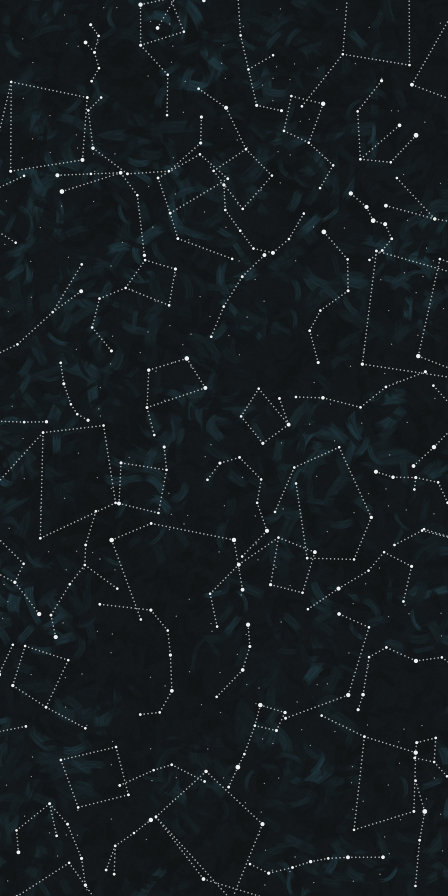
A Shadertoy shader for this pattern:

```glsl
// Dotted white constellations scattered over dark, teal-tinted brushwork.

const vec3 INK = vec3(0.068, 0.078, 0.084);
const vec3 TEAL = vec3(0.115, 0.195, 0.222);
const vec3 STARLIGHT = vec3(0.93, 0.94, 0.94);
const int MAX_NODES = 7;
const float SKY_CELL = 0.2;
const float MAX_EXTENT = 0.15;

float hash(vec2 p) {
    vec3 q = fract(p.xyx * vec3(0.1031, 0.1030, 0.0973));
    q += dot(q, q.yzx + 33.33);
    return fract((q.x + q.y) * q.z);
}

vec2 hash2(vec2 p) {
    return vec2(hash(p + 17.3), hash(p + 71.9));
}

float noise(vec2 p) {
    vec2 i = floor(p), f = fract(p);
    f = f * f * (3.0 - 2.0 * f);
    return mix(mix(hash(i), hash(i + vec2(1, 0)), f.x),
               mix(hash(i + vec2(0, 1)), hash(i + vec2(1, 1)), f.x), f.y);
}

mat2 rotation(float a) {
    return mat2(cos(a), sin(a), -sin(a), cos(a));
}

float disc(vec2 p, float radius, float px) {
    return 1.0 - smoothstep(radius - 0.6 * px, radius + 0.6 * px, length(p));
}

// Evenly spaced dots from a to b
float dottedLine(vec2 p, vec2 a, vec2 b, float px) {
    vec2 ab = b - a;
    float count = max(1.0, round(length(ab) / 0.0086));
    float t = clamp(dot(p - a, ab) / max(dot(ab, ab), 1e-6), 0.0, 1.0);
    return disc(p - mix(a, b, round(t * count) / count), 0.0017, px);
}

// One layer of short, curved strokes that paint over the tone below
float brushLayer(vec2 p, float tone, float cell, float seed) {
    vec2 home = floor(p / cell);
    for (int y = -1; y <= 1; y++)
    for (int x = -1; x <= 1; x++) {
        vec2 id = home + vec2(x, y);
        vec2 key = id + seed;
        vec2 centre = (id + hash2(key)) * cell;
        vec2 q = rotation(6.283 * hash(key + 5.1)) * (p - centre) / cell;
        q.y += (hash(key + 9.7) - 0.5) * 1.3 * q.x * q.x;
        float bristle = noise(q * vec2(2.5, 22.0) + key * 7.0);
        float width = mix(0.12, 0.3, hash(key + 3.3));
        float body = smoothstep(width, width * 0.65, abs(q.y))
                   * smoothstep(0.85, 0.55, abs(q.x) + 0.3 * bristle);
        float patches = smoothstep(0.15, 0.8, noise(centre * 9.0 + 4.0));
        float h = hash(key + 13.7);
        float paint = h * h * mix(0.2, 1.3, patches) * mix(0.45, 1.15, bristle);
        tone = mix(tone, paint, body * 0.8);
    }
    return tone;
}

// Each node joins the previous one; the last may branch off earlier
int parentOf(int i, int count, bool branched) {
    return branched && i == count - 1 ? 2 : i - 1;
}

// A wandering chain of stars, sometimes starting with a closed figure
float constellation(vec2 p, vec2 key, float px) {
    vec2 node[MAX_NODES];
    int count = 4 + int(hash(key + 2.2) * 3.99);
    bool closed = hash(key + 4.6) < 0.38;
    bool branched = !closed && hash(key + 8.8) < 0.4;
    float heading = 6.283 * hash(key + 6.4);
    float bend = (hash(key + 1.7) - 0.5) * 1.3;
    node[0] = vec2(0);
    vec2 low = vec2(0), high = vec2(0);
    for (int i = 1; i < count; i++) {
        vec2 h = hash2(key + float(i) * 11.3);
        bool onFigure = closed && i < 4;
        heading += onFigure ? 1.2 + 0.6 * h.x : bend + (h.x - 0.5) * 2.0;
        float stride = onFigure ? 0.7 + 0.3 * h.y : 0.45 + 0.8 * h.y;
        node[i] = node[parentOf(i, count, branched)]
                + stride * vec2(cos(heading), sin(heading));
        low = min(low, node[i]);
        high = max(high, node[i]);
    }
    // Fit the figure to its own extent
    vec2 halfSize = 0.5 * (high - low);
    float extent = mix(0.06, MAX_EXTENT, hash(key + 12.5));
    float scale = extent / max(halfSize.x, halfSize.y);
    for (int i = 0; i < count; i++) node[i] = (node[i] - 0.5 * (low + high)) * scale;

    float line = closed ? dottedLine(p, node[3], node[0], px) : 0.0;
    float stars = 0.0;
    for (int i = 0; i < count; i++) {
        if (i > 0) line = max(line, dottedLine(p, node[parentOf(i, count, branched)], node[i], px));
        float size = hash(key + float(i) * 3.7 + 20.0);
        stars = max(stars, disc(p - node[i], 0.0029 + 0.0024 * pow(size, 4.0), px));
    }
    return max(line * 0.66, stars);
}

float constellations(vec2 p, float px) {
    float light = 0.0, row = floor(p.y / SKY_CELL);
    for (int y = -1; y <= 1; y++)
    for (int x = -1; x <= 1; x++) {
        float r = row + float(y), shift = 0.5 * mod(r, 2.0);
        vec2 id = vec2(floor(p.x / SKY_CELL - shift) + float(x), r);
        vec2 centre = (id + vec2(shift, 0) + 0.5 + 0.4 * (hash2(id + 31.0) - 0.5)) * SKY_CELL;
        vec2 q = p - centre;
        if (max(abs(q.x), abs(q.y)) < MAX_EXTENT + 0.01)
            light = max(light, constellation(q, id + 50.0, px));
    }
    return light;
}

// Sparse faint specks between the figures
float starDust(vec2 p, float px) {
    vec2 id = floor(p / 0.04), h = hash2(id + 90.0);
    vec2 q = p - (id + 0.15 + 0.7 * h) * 0.04;
    return disc(q, 0.0014, px) * step(0.78, hash(id + 95.0)) * 0.55;
}

void mainImage(out vec4 fragColor, in vec2 fragCoord) {
    vec2 p = fragCoord / iResolution.x;
    float px = 1.0 / iResolution.x;
    float tone = 0.12;
    tone = brushLayer(p, tone, 0.085, 10.0);
    tone = brushLayer(p + 0.03, tone, 0.06, 140.0);
    tone = brushLayer(p + 0.07, tone, 0.042, 270.0);
    tone += 0.1 * (noise(p * 230.0) - 0.5);
    vec3 color = mix(INK, TEAL, clamp(tone, 0.0, 1.2));
    float light = max(constellations(p, px), starDust(p, px));
    fragColor = vec4(mix(color, STARLIGHT, light), 1.0);
}
```
